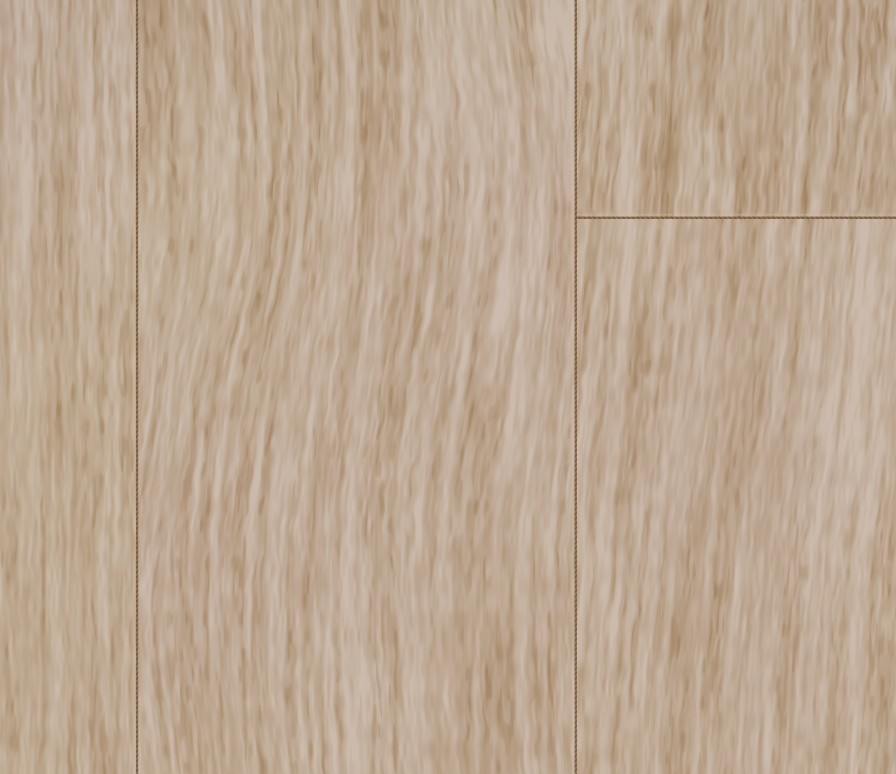
A Shadertoy shader for this texture:

```glsl
// Pale oak floor: wide upright planks with wavy grain, pores and thin ribbed joints.

// Layout, in canvas widths
const float PLANK_WIDTH = 0.4896;
const float FIRST_SEAM = 0.153;
const float PLANK_LENGTH = 2.4;
const float JOINT_HEIGHT = 0.6208;   // butt joint in column 1
const float JOINT_STAGGER = 0.9;     // shift of the joint per column
const float SEAM_HALF = 0.0013;
const float RIB_COUNT = 185.0;       // ribs along a seam per canvas width

// Grain per column: streaks per width, bend, lean, contrast
const vec4 GRAIN[3] = vec4[3](
    vec4(170.0, 0.001, 0.00, 0.90),
    vec4(116.0, 0.015, 0.03, 0.95),
    vec4(122.0, 0.003, 0.08, 1.12));

// Strength of each layer, from broad to fine
const float FIGURE = 0.17;
const float BAND = 0.20;
const float RING = 0.46;
const float FIBRE = 0.40;
const float FLECK = 0.34;
const float PORE = 0.30;

const vec3 OAK_DARK = vec3(0.650, 0.535, 0.405);
const vec3 OAK_LIGHT = vec3(0.785, 0.720, 0.658);
const vec3 HONEY_TINT = vec3(1.0, 1.0, 0.975);
const vec3 ROSE_TINT = vec3(1.0, 0.99, 1.0);
const vec3 SEAM_DARK = vec3(0.42, 0.31, 0.21);
const vec3 SEAM_RIB = vec3(0.62, 0.50, 0.38);
const vec3 BEVEL_LIGHT = vec3(0.82, 0.75, 0.66);

float hash(vec2 p) {
    vec3 q = fract(p.xyx * vec3(0.1031, 0.1030, 0.0973));
    q += dot(q, q.yzx + 33.33);
    return fract((q.x + q.y) * q.z);
}

float noise(vec2 p) {
    vec2 i = floor(p), f = fract(p);
    f = f * f * (3.0 - 2.0 * f);
    return mix(mix(hash(i), hash(i + vec2(1, 0)), f.x),
               mix(hash(i + vec2(0, 1)), hash(i + vec2(1, 1)), f.x), f.y);
}

// Noise centred on zero
float wave(vec2 p) { return noise(p) - 0.5; }

vec3 oak(vec2 p, vec2 plank) {
    vec4 grain = GRAIN[int(mod(plank.x + 1.0, 3.0))];
    vec2 seed = 40.0 * vec2(hash(plank + 17.0), hash(plank + 71.0));
    float contrast = grain.w * (0.9 + 0.2 * mod(plank.y + 1.0, 2.0));

    // Fibres follow a bent, gently wandering coordinate with ragged edges
    float x = p.x - grain.z * p.y - grain.y * sin(7.0 * (p.y - 0.43));
    x += 1.5 * grain.y * wave(vec2(p.x * 6.0, p.y * 4.0) + seed);
    x += 0.004 * wave(vec2(p.x * 16.0, p.y * 9.0) + seed);
    x += 0.0025 * wave(vec2(p.x * 60.0, p.y * 50.0) + seed);
    vec2 fibre = vec2(x, p.y) + seed;

    // Broad figure, bands, growth rings and fine fibres
    float ring = wave(fibre * vec2(grain.x, 4.0));
    float tone = FIGURE * wave(fibre * vec2(9.0, 2.0));
    tone += BAND * wave(fibre * vec2(38.0, 2.5));
    tone += RING * ring;
    tone += FIBRE * wave(fibre * vec2(215.0, 16.0));
    tone += FLECK * wave(fibre * vec2(330.0, 55.0));

    // Short dark pores gather in the darker rings
    float pore = smoothstep(0.5, 0.85, noise(fibre * vec2(290.0, 48.0)));
    tone -= PORE * pore * smoothstep(0.2, -0.25, ring);

    vec3 color = mix(OAK_DARK, OAK_LIGHT, clamp(0.735 + contrast * tone, -0.1, 1.1));
    float rose = noise(p * vec2(3.0, 2.5) + seed);
    return color * mix(HONEY_TINT, ROSE_TINT, rose);
}

// Ribbed groove with a faint bevel on its positive side
vec3 drawSeam(vec3 color, float across, float along, float pixel) {
    float rib = 0.5 + 0.5 * sin(6.2832 * RIB_COUNT * (along + across));
    float bevel = exp(-pow((across - 2.5 * SEAM_HALF) / SEAM_HALF, 2.0));
    float groove = 1.0 - smoothstep(-0.6 * pixel, 0.6 * pixel, abs(across) - SEAM_HALF);
    color = mix(color, BEVEL_LIGHT, 0.4 * bevel);
    return mix(color, mix(SEAM_DARK, SEAM_RIB, 0.7 * rib), 0.9 * groove);
}

void mainImage(out vec4 fragColor, in vec2 fragCoord) {
    vec2 p = fragCoord / iResolution.x;
    float pixel = 1.0 / iResolution.x;

    // Plank column and row
    float u = (p.x - FIRST_SEAM) / PLANK_WIDTH;
    float column = floor(u);
    float v = (p.y - JOINT_HEIGHT - JOINT_STAGGER * (column - 1.0)) / PLANK_LENGTH;
    vec3 color = oak(p, vec2(column, floor(v)));

    // Butt joints first, long seams over them
    float acrossJoint = (fract(v + 0.5) - 0.5) * PLANK_LENGTH;
    float acrossSeam = (fract(u + 0.5) - 0.5) * PLANK_WIDTH;
    color = drawSeam(color, acrossJoint, p.x, pixel);
    color = drawSeam(color, -acrossSeam, p.y, pixel);

    // Soft light falling off towards the upper corners
    vec2 uv = fragCoord / iResolution.xy;
    color *= 1.0 - 0.03 * smoothstep(0.5, 1.0, length((uv - vec2(0.5, 0.35)) * vec2(0.9, 1.1)));
    fragColor = vec4(color, 1.0);
}
```
